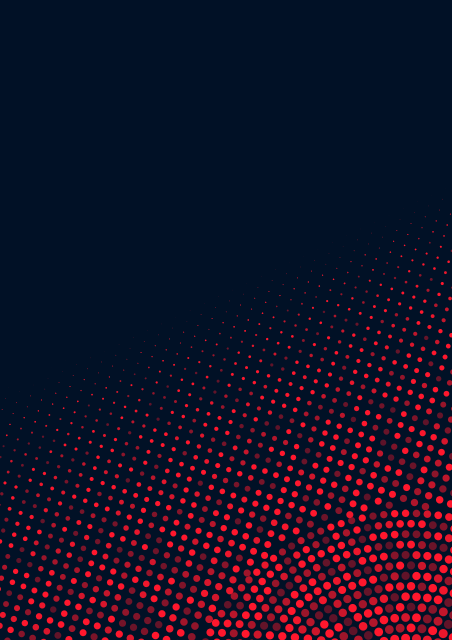
Give the GLSL for this background, as a Shadertoy shader.

```glsl
const float TAU = 6.2831853;
const vec3 NAVY = vec3(0.005, 0.067, 0.150);
const vec3 RED = vec3(1.0, 0.092, 0.175);

float hash(vec2 p) {
    return fract(sin(dot(p, vec2(127.1, 311.7))) * 43758.5453);
}

// Dots grow with depth below a slanted edge
float dotRadius(vec2 center) {
    float depth = (0.391 + 0.46 * center.x - center.y) / 1.1;
    return 0.0096 * (1.0 - exp(-max(depth, 0.0) / 0.48));
}

// Soft disc with a random tone; very small dots fade away
float dotLight(vec2 p, vec2 center, vec2 id, float pixel) {
    float radius = dotRadius(center);
    float cover = clamp(0.5 + (radius - distance(p, center)) / pixel, 0.0, 1.0);
    float tone = mix(0.36, 1.0, min(1.0, 1.6 * hash(id)));
    return cover * tone * min(1.0, 2.0 * radius / pixel);
}

// Tilted lattice outside the ring zone
float latticeDots(vec2 p, vec2 hub, float zone, float pixel) {
    mat2 basis = mat2(0.0172, -0.0064, 0.0050, 0.0170);
    vec2 origin = vec2(0.247, 0.345);
    vec2 cell = round(inverse(basis) * (p - origin));
    vec2 center = origin + basis * cell;
    float outside = step(zone, distance(center, hub));
    return outside * dotLight(p, center, cell, pixel);
}

// Concentric rings of evenly spaced dots around the hub
float ringDots(vec2 p, vec2 hub, float zone, float spacing, float pixel) {
    vec2 q = p - hub;
    float ring = floor(length(q) / spacing);
    float radius = (ring + 0.5) * spacing;
    float stepAngle = TAU / round(TAU * (ring + 0.5) / 1.05);
    float slot = floor(atan(q.y, q.x) / stepAngle);
    float angle = (slot + 0.5) * stepAngle;
    vec2 center = hub + radius * vec2(cos(angle), sin(angle));
    float inside = step(radius, zone);
    return inside * dotLight(p, center, vec2(ring, slot) + 71.0, pixel);
}

void mainImage(out vec4 fragColor, in vec2 fragCoord) {
    float pixel = 1.0 / iResolution.y;
    vec2 p = fragCoord * pixel;
    vec2 hub = vec2(0.638, -0.152);
    float zone = 0.352;
    float spacing = 0.01628;

    float lattice = latticeDots(p, hub, zone + 0.4 * spacing, pixel);
    float rings = ringDots(p, hub, zone, spacing, pixel);
    fragColor = vec4(mix(NAVY, RED, max(lattice, rings)), 1.0);
}
```
